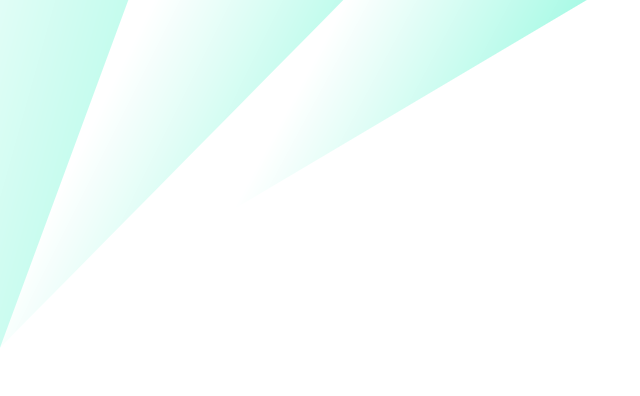
A WebGL 1 fragment shader for this background:

```glsl
precision mediump float;
// Three mint rays fan out from a point low on the left edge over white.
// Each ray is a half-plane through that point, filled with a slanted linear
// fade; inner rays are painted over the outer ones.

uniform vec2 u_resolution;

// Coverage left of a line from the fan's apex; run is its x per unit of y.
float leftOf(vec2 fromApex, float run) {
  float dist = dot(fromApex, normalize(vec2(1.0, -run)));
  return clamp(0.5 - dist * u_resolution.y, 0.0, 1.0);
}

// Linear fade: zero where x plus the slanted depth below the top equals start.
float fade(vec2 p, float slant, float start, float gain) {
  return clamp((p.x + slant * (1.0 - p.y) - start) * gain, 0.0, 1.0);
}

void main() {
  // Canvas height is one unit, with the layout's proportions kept.
  vec2 p = gl_FragCoord.xy / u_resolution * vec2(512.0 / 316.0, 1.0);
  vec2 fromApex = p - vec2(0.0, 0.122);

  // Outer, middle and inner ray, back to front.
  float tint = fade(p, 0.54, 0.876, 1.64) * leftOf(fromApex, 1.692);
  tint = mix(tint, fade(p, 0.5, 0.39, 1.5), leftOf(fromApex, 0.99));
  tint = mix(tint, fade(p, 0.28, -0.35, 1.0), leftOf(fromApex, 0.37));

  vec3 white = vec3(1.0);
  vec3 mint = vec3(0.66, 0.98, 0.9);
  gl_FragColor = vec4(mix(white, mint, tint), 1.0);
}
```
